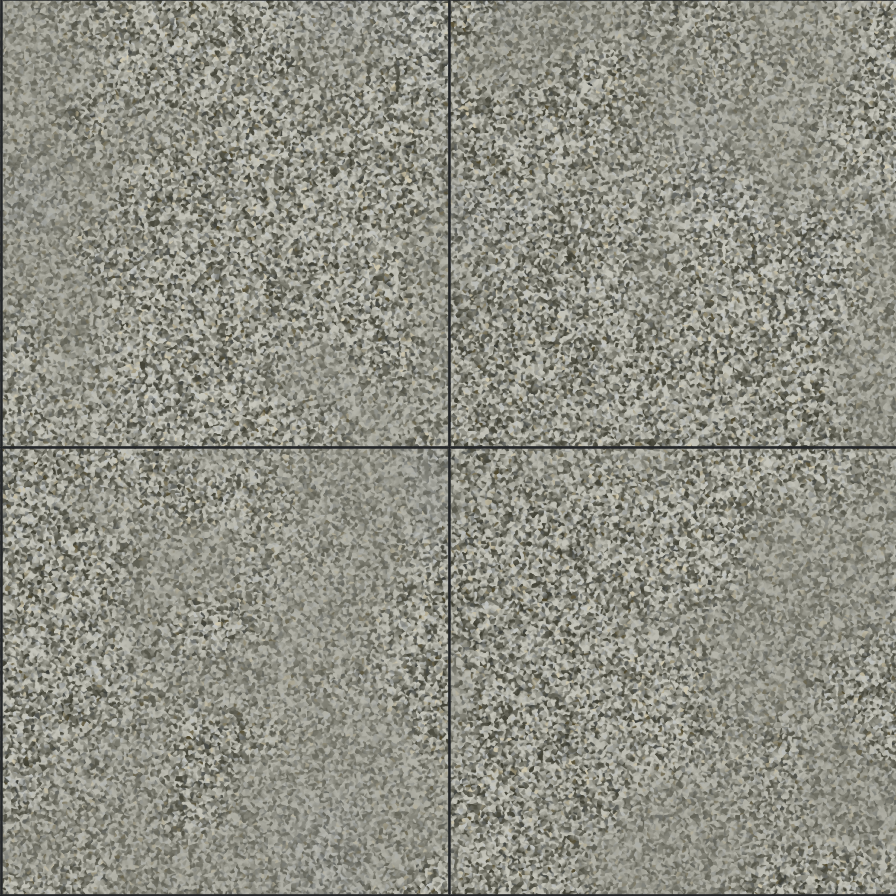
This texture is drawn by a WebGL 1 fragment shader. Its source:

```glsl
precision highp float;
uniform vec2 u_resolution;

#define TILES 2.0
#define JOINT_OFFSET vec2(0.0016, 0.0006)
#define JOINT_WIDTH 0.0029
#define JOINT_COLOR vec3(0.14, 0.15, 0.16)
#define GRAINS 310.0
#define GRAIN_SHARPNESS 5.5
#define GRAIN_WARP 0.9
#define DARK_TONE 0.23
#define LIGHT_TONE 0.775
#define MEAN_TONE 0.575
#define FADED_CONTRAST 0.56

float hash(vec2 p) {
  vec3 q = fract(p.xyx * vec3(0.1031, 0.1030, 0.0973));
  q += dot(q, q.yzx + 33.33);
  return fract((q.x + q.y) * q.z);
}

vec2 hash2(vec2 p) {
  return vec2(hash(p), hash(p + 71.7));
}

float noise(vec2 p) {
  vec2 i = floor(p), f = fract(p);
  f = f * f * (3.0 - 2.0 * f);
  return mix(mix(hash(i), hash(i + vec2(1.0, 0.0)), f.x),
             mix(hash(i + vec2(0.0, 1.0)), hash(i + 1.0), f.x), f.y);
}

// Mineral colour of one grain: pale stone, grey or olive black
vec3 grainColor(vec2 id) {
  float pick = hash(id + 13.1) + 0.12 * (noise(id * 0.45 + 5.0) - 0.5);
  float tone = smoothstep(-0.13, 0.9, pick);
  vec3 color = vec3(mix(DARK_TONE, LIGHT_TONE, tone));
  color -= vec3(0.0, 0.001, mix(0.05, 0.042, tone));
  float tint = hash(id + 47.3);
  color += vec3(-0.015, -0.003, 0.03) * smoothstep(0.8, 0.95, tint);
  color += vec3(0.04, 0.01, -0.05) * step(tint, 0.03);
  return color;
}

// Jittered cells with ragged outlines, blended softly across their borders
vec3 granite(vec2 p, float pixel) {
  p += GRAIN_WARP * (vec2(noise(p * 0.9), noise(p * 0.9 + 31.0)) - 0.5);
  float sharpness = min(GRAIN_SHARPNESS, 3.4 / pixel);
  vec2 cell = floor(p);
  vec3 sum = vec3(0.0);
  float total = 0.0;
  for (int y = -1; y <= 1; y++) {
    for (int x = -1; x <= 1; x++) {
      vec2 id = cell + vec2(float(x), float(y));
      vec2 d = id + hash2(id) - p;
      float weight = exp(-sharpness * dot(d, d));
      sum += weight * grainColor(id);
      total += weight;
    }
  }
  return sum / total;
}

void main() {
  vec2 uv = gl_FragCoord.xy / u_resolution;
  float pixel = 1.0 / min(u_resolution.x, u_resolution.y);
  vec2 grid = (uv - JOINT_OFFSET) * TILES;
  vec2 tile = floor(grid) + 2.0;

  vec3 color = granite(uv * GRAINS + 20.0, pixel * GRAINS);

  // Faded patches that differ from tile to tile
  vec2 seed = tile * vec2(17.3, 29.7);
  float patches = 0.6 * noise(uv * 7.0 + seed) + 0.4 * noise(uv * 15.0 + seed);
  float fade = smoothstep(0.42, 0.75, patches);
  vec3 stone = vec3(MEAN_TONE) - vec3(0.0, 0.001, 0.042);
  color = mix(stone, color, mix(1.0, FADED_CONTRAST, fade));

  // Faint cool stains and uneven brightness
  float stain = smoothstep(0.75, 1.0, noise(uv * 9.0 + seed + 40.0));
  color += vec3(0.002, 0.005, 0.015) * stain;
  color += 0.02 * (noise(uv * 4.0 + seed + 80.0) - 0.5);

  // Dark joints between tiles
  vec2 local = fract(grid);
  vec2 edge = min(local, 1.0 - local) / TILES;
  float joint = 0.5 * JOINT_WIDTH - min(edge.x, edge.y);
  float cover = clamp(joint / pixel + 0.5, 0.0, 1.0);
  color = mix(color, JOINT_COLOR, cover);

  gl_FragColor = vec4(color, 1.0);
}
```
